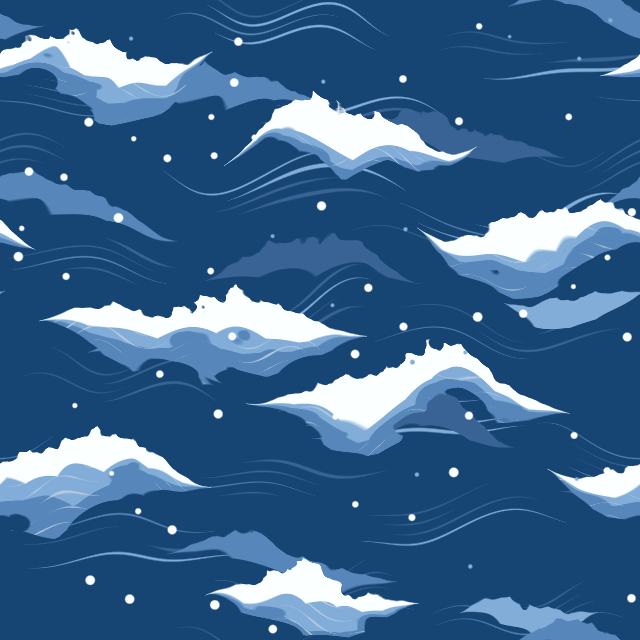
A WebGL 2 fragment shader for this pattern:

```glsl
#version 300 es
precision highp float;
uniform vec2 u_resolution;
out vec4 fragColor;

const vec3 DEEP = vec3(0.09, 0.27, 0.45);
const vec3 DIM = vec3(0.22, 0.39, 0.58);
const vec3 MID = vec3(0.34, 0.53, 0.73);
const vec3 LIGHT = vec3(0.51, 0.68, 0.85);
const vec3 PALE = vec3(0.71, 0.79, 0.87);
const vec3 FOAM = vec3(0.99, 1.0, 1.0);
const int CRESTS = 7;
const int PATCHES = 11;
const int STROKE_GROUPS = 18;
const int STROKES_PER_GROUP = 4;
const float STROKE_GAP = 0.017;
const float FOAM_THICKNESS = 0.068;
const float BODY_DEPTH = 0.06;
const float PATCH_THICKNESS = 0.036;
const float BITE_DEPTH = 0.036;
const float DOT_GRID = 13.0;
const float DOT_CHANCE = 0.36;
const float MEAN_CELL = 0.45;
const float GOLDEN = 0.618;
const float TAU = 6.28319;

vec2 hash2(vec2 p) {
  vec3 h = fract(p.xyx * vec3(0.1031, 0.1030, 0.0973));
  h += dot(h, h.yzx + 33.33);
  return fract((h.xx + h.yz) * h.zy);
}

// Distance to the nearest cell point, wrapping after n cells
float cells(vec2 p, vec2 n) {
  p *= n;
  float nearest = 9.0;
  for (int y = -1; y <= 1; y++)
    for (int x = -1; x <= 1; x++) {
      vec2 id = floor(p) + vec2(x, y);
      nearest = min(nearest, length(id + hash2(mod(id, n)) - p));
    }
  return nearest - MEAN_CELL;
}

vec2 wrap(vec2 p) { return p - floor(p + 0.5); }

float cover(float d) { return clamp(0.5 - d * u_resolution.y * 0.7, 0.0, 1.0); }

float band(float y, float top, float bottom, float ends) {
  return max(max(y - top, bottom - y), ends);
}

float taper(float t) { return max(0.0, 1.0 - t * t); }

// Evenly spread, jittered centres
vec2 scatter(int i, int count, float seed) {
  vec2 h = hash2(vec2(i, seed));
  float k = float(i);
  return vec2(fract(k * GOLDEN + seed * 0.37 + 0.12 * h.x), (k + 0.2 + 0.6 * h.y) / float(count));
}

// Whole-number sines keep the warp periodic
vec2 swell(vec2 p) {
  return p + vec2(0.012 * sin(TAU * (p.x + 3.0 * p.y)),
                  0.014 * sin(TAU * (2.0 * p.x + p.y)) + 0.006 * sin(TAU * (5.0 * p.x - 2.0 * p.y) + 1.0));
}

vec3 drawStrokes(vec3 color, vec2 p) {
  for (int g = 0; g < STROKE_GROUPS; g++) {
    vec2 q = wrap(p - scatter(g, STROKE_GROUPS, 5.0));
    vec2 style = hash2(vec2(g, 17.0));
    float curve = mix(0.006, 0.02, style.x) * sin(q.x * mix(14.0, 26.0, style.y) + TAU * style.x);
    for (int s = 0; s < STROKES_PER_GROUP; s++) {
      vec2 h = hash2(vec2(g * STROKES_PER_GROUP + s, 29.0));
      float halfLength = mix(0.05, 0.17, h.x);
      float t = (q.x - 0.22 * (h.y - 0.5)) / halfLength;
      float offset = (float(s) - 1.5) * STROKE_GAP;
      float width = mix(0.0012, 0.0036, h.y * h.y) * taper(t) - 0.0004;
      float d = max(abs(q.y - offset - curve * (0.8 + 0.2 * float(s))) - width, (abs(t) - 1.0) * halfLength);
      vec3 ink = h.x < 0.6 ? DIM : (h.y < 0.5 ? MID : LIGHT);
      color = mix(color, ink, cover(d));
    }
  }
  return color;
}

vec3 drawPatches(vec3 color, vec2 p, float bites, float streak) {
  for (int i = 0; i < PATCHES; i++) {
    vec2 q = wrap(p - scatter(i, PATCHES, 2.0));
    vec2 h = hash2(vec2(i, 41.0));
    float halfWidth = mix(0.1, 0.2, h.x);
    float t = q.x / halfWidth;
    float body = taper(t) * sqrt(taper(t));
    float curve = 0.018 * cos(t * 2.4 + h.y * 3.0) + 0.012 * (h.y - 0.5) * t;
    float top = curve + body * (PATCH_THICKNESS + 0.02 * bites);
    float bottom = curve - body * (0.4 * PATCH_THICKNESS + 0.035 * streak);
    float d = band(q.y, top, bottom, (abs(t) - 1.0) * halfWidth);
    vec3 tint = h.y < 0.2 ? DIM : (h.y < 0.75 ? MID : LIGHT);
    color = mix(color, tint, cover(d));
  }
  return color;
}

vec3 drawCrests(vec3 color, vec2 p, float bites, float lumps, float streak) {
  for (int i = 0; i < CRESTS; i++) {
    vec2 q = wrap(p - scatter(i, CRESTS, 1.0));
    vec2 h = hash2(vec2(i, 53.0));
    float halfWidth = mix(0.16, 0.29, h.x * h.x);
    float facing = h.y < 0.5 ? -1.0 : 1.0;
    float t = facing * q.x / halfWidth;
    float ends = (abs(t) - 1.0) * halfWidth;
    float body = taper(t) * sqrt(taper(t));
    float ridge = 0.075 * exp(-3.0 * (t - 0.2) * (t - 0.2)) + 0.009 * sin(t * 7.0 + TAU * h.x) - 0.02 * t;
    float top = ridge + body * BITE_DEPTH * bites;
    float bottom = ridge - body * (FOAM_THICKNESS * (0.85 + 0.25 * sin(t * 5.0 + TAU * h.y)) + 0.045 * lumps);

    // Water face: mid blue, a light rim under the foam, thin glints
    float base = bottom - body * (BODY_DEPTH * mix(0.5, 1.3, h.y) + 0.04 * streak);
    float face = band(q.y, ridge - 0.3 * FOAM_THICKNESS * body, base, ends);
    float rim = bottom - q.y - body * (0.022 + 0.04 * streak);
    float ripple = (q.y - 0.6 * ridge) * 45.0 + 0.7 * sin(q.x * 42.0 + TAU * h.x);
    float glint = abs(fract(ripple) - 0.5) / 45.0 - 0.005 * (streak - 0.08);
    vec3 water = mix(MID, LIGHT, cover(rim));
    water = mix(water, PALE, cover(glint));
    color = mix(color, water, cover(face));
    color = mix(color, FOAM, cover(band(q.y, top, bottom, ends)));
  }
  return color;
}

vec3 drawSpray(vec3 color, vec2 p) {
  vec2 id = mod(floor(p * DOT_GRID), DOT_GRID);
  vec2 h = hash2(id + 71.0);
  vec2 center = 0.15 + 0.7 * hash2(id + 97.0);
  float radius = mix(0.0025, 0.0075, h.y);
  float d = length(fract(p * DOT_GRID) - center) / DOT_GRID - radius;
  vec3 tint = h.y < 0.25 ? LIGHT : FOAM;
  return h.x < DOT_CHANCE ? mix(color, tint, cover(d)) : color;
}

void main() {
  vec2 uv = gl_FragCoord.xy / u_resolution;
  vec2 p = swell(uv);
  float bites = cells(p, vec2(30.0)) + 0.3 * cells(p, vec2(64.0));
  float lumps = cells(p, vec2(13.0, 18.0));
  float streak = cells(p, vec2(10.0, 28.0));
  vec3 color = drawStrokes(DEEP, p);
  color = drawPatches(color, p, bites, streak);
  color = drawCrests(color, p, bites, lumps, streak);
  fragColor = vec4(drawSpray(color, uv), 1.0);
}
```
